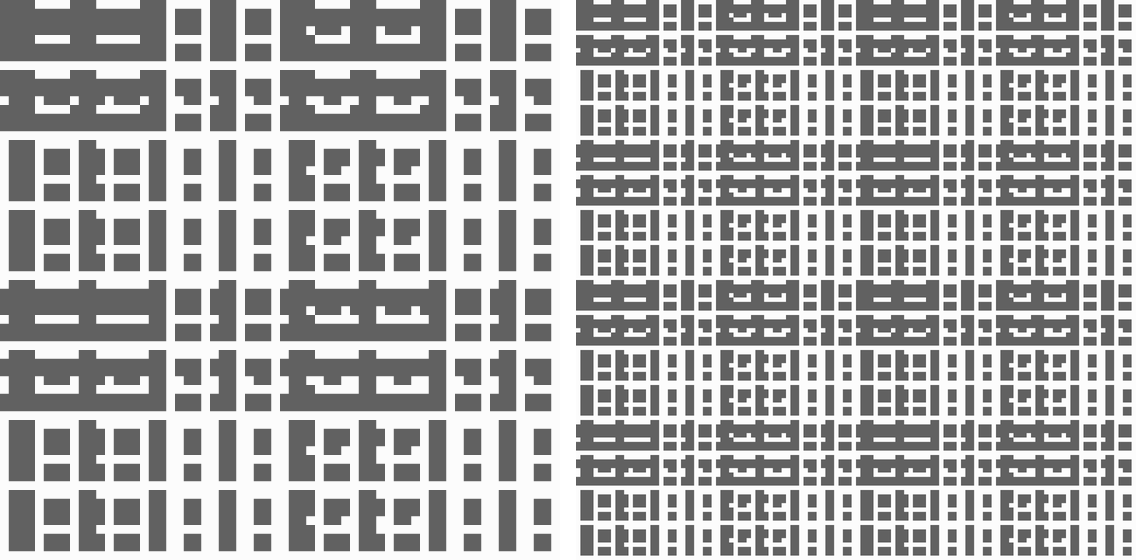
Left: one tile. Right: repeated 2 by 2.
This pattern is drawn by a three.js fragment shader. Its source:

```glsl
// Full sheet of 256 edge-and-corner tiles, 16 across and 16 down, each 4 by 4 cells.
// The bits of a tile's column and row switch its eight border parts to the light
// colour, clockwise from the top edge; box sampling smooths every cell boundary.

varying vec2 vUv;

const float TILES = 16.0;              // tiles across and down
const float CELLS = 4.0;               // cells along one tile side
const vec3 DARK = vec3(0.38);
const vec3 LIGHT = vec3(0.99);
const int SAMPLES = 4;                 // smoothing samples per axis

// Bit of a whole number, chosen by its place value (1, 2, 4 or 8)
float bit(float number, float place) {
  return mod(floor(number / place), 2.0);
}

// 1 where the border of a tile is light, 0 where it is dark
float lightBorder(vec2 uv) {
  // Tiles are numbered from the upper left
  vec2 p = fract(vec2(uv.x, 1.0 - uv.y)) * TILES;
  vec2 tile = floor(p);
  vec2 cell = floor(fract(p) * CELLS);

  float left = 1.0 - step(0.5, cell.x);
  float top = 1.0 - step(0.5, cell.y);
  float right = step(CELLS - 1.5, cell.x);
  float bottom = step(CELLS - 1.5, cell.y);

  // Column bits: top, top right, right, bottom right
  float lit = top * bit(tile.x, 1.0);
  lit = max(lit, top * right * bit(tile.x, 2.0));
  lit = max(lit, right * bit(tile.x, 4.0));
  lit = max(lit, bottom * right * bit(tile.x, 8.0));

  // Row bits: bottom, bottom left, left, top left
  lit = max(lit, bottom * bit(tile.y, 1.0));
  lit = max(lit, bottom * left * bit(tile.y, 2.0));
  lit = max(lit, left * bit(tile.y, 4.0));
  return max(lit, top * left * bit(tile.y, 8.0));
}

void main() {
  // Average the border over the area of one screen pixel
  vec2 footprint = fwidth(vUv);
  float coverage = 0.0;
  for (int j = 0; j < SAMPLES; j++) {
    for (int i = 0; i < SAMPLES; i++) {
      vec2 offset = (vec2(float(i), float(j)) + 0.5) / float(SAMPLES) - 0.5;
      coverage += lightBorder(vUv + offset * footprint);
    }
  }
  coverage /= float(SAMPLES * SAMPLES);

  gl_FragColor = vec4(mix(DARK, LIGHT, coverage), 1.0);
}
```
